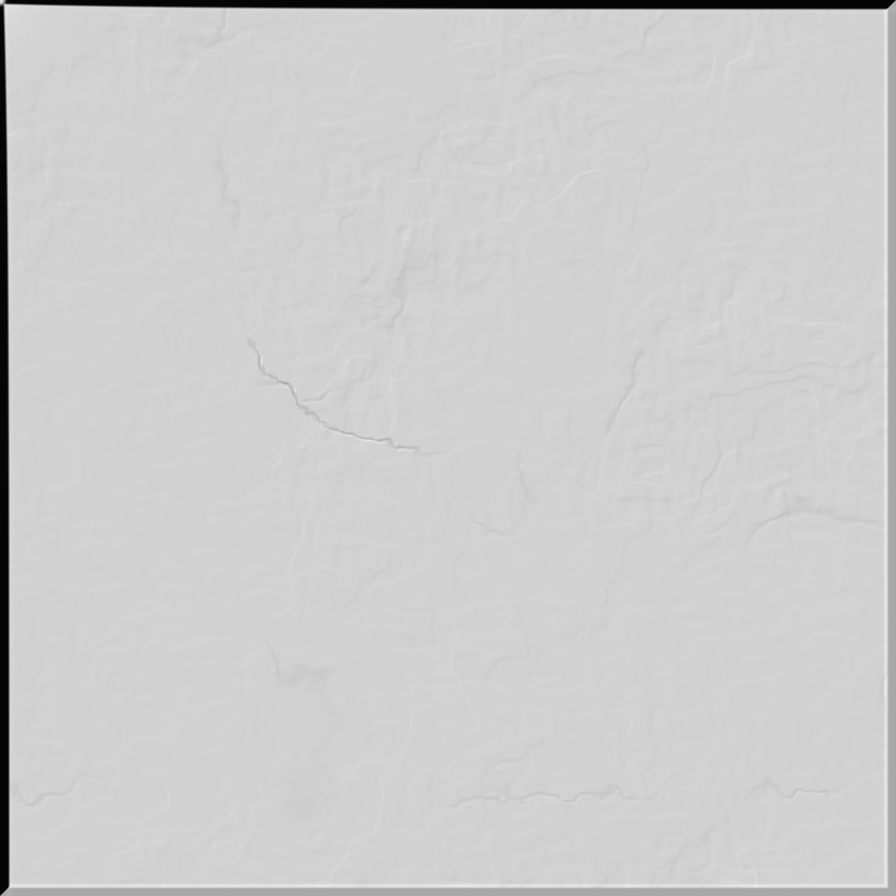
A WebGL 2 fragment shader for this texture map:

```glsl
#version 300 es
precision highp float;

uniform vec2 u_resolution;
out vec4 fragColor;

const float FACE_TONE = 0.82;
const float RIM_TONE = 0.66;
const float SHADOW_TONE = 0.02;
const float RIM_WIDTH = 0.0105;

float hash(vec2 cell) {
    vec3 q = fract(cell.xyx * vec3(0.1031, 0.1030, 0.0973));
    q += dot(q, q.yzx + 33.33);
    return fract((q.x + q.y) * q.z);
}

float noise(vec2 p) {
    vec2 cell = floor(p);
    vec2 f = fract(p);
    f = f * f * f * (f * (f * 6.0 - 15.0) + 10.0);
    float low = mix(hash(cell), hash(cell + vec2(1, 0)), f.x);
    float high = mix(hash(cell + vec2(0, 1)), hash(cell + vec2(1, 1)), f.x);
    return mix(low, high, f.y);
}

float fbm(vec2 p) {
    float sum = 0.0;
    float amplitude = 0.5;
    for (int i = 0; i < 4; i++) {
        sum += amplitude * noise(p);
        p = p * 2.03 + vec2(17.3, 9.1);
        amplitude *= 0.5;
    }
    return sum;
}

float terrace(float level, float softness) {
    return floor(level) + smoothstep(0.0, softness, fract(level));
}

float gauss(float x, float width) {
    return exp(-x * x / (width * width));
}

vec2 warp(vec2 p, float scale, float amount) {
    vec2 offset = vec2(fbm(p * scale + 3.7), fbm(p * scale + 41.2));
    return p + amount * (offset - 0.47);
}

// One long jagged crack that drops and then levels out
float mainCrack(vec2 p) {
    float fall = 0.12 * exp(-14.0 * (p.x - 0.28));
    float slope = 14.0 * fall;
    float dist = (p.y - 0.49 - fall) / sqrt(1.0 + slope * slope);
    float span = smoothstep(0.265, 0.29, p.x) * (1.0 - smoothstep(0.44, 0.51, p.x));
    return span * gauss(dist, 0.0026);
}

// Short hairlines along noise contours, kept to a few patches
float hairCracks(vec2 p) {
    float dist = (noise(p * 7.0 + 12.6) - 0.5) / 9.0;
    return gauss(dist, 0.0022) * smoothstep(0.62, 0.85, noise(p * 9.0 + 63.0));
}

float grooves(vec2 p) {
    vec2 jagged = warp(p, 28.0, 0.045);
    return mainCrack(jagged) + 0.4 * hairCracks(jagged);
}

// Flaked layers plus fine wrinkles in two directions
float plasterHeight(vec2 p) {
    vec2 w = warp(p, 14.0, 0.03);
    float flakes = 0.030 * terrace(5.0 * fbm(w * 8.0), 0.22);
    flakes += 0.018 * terrace(4.0 * fbm(w * vec2(13.0, 19.0) + 80.0), 0.25);
    float wrinkles = noise(w * vec2(105.0, 34.0)) * noise(p * 11.0 + 5.0);
    wrinkles += noise(w * vec2(32.0, 95.0) + 50.0) * noise(p * 11.0 + 27.0);
    return flakes + 0.036 * wrinkles;
}

// Emboss: height difference along the light direction
float plasterTone(vec2 p) {
    vec2 d = vec2(0.0013, -0.0013);
    float roughness = mix(0.3, 1.25, smoothstep(0.3, 0.75, fbm(p * 5.0 + 7.0)));
    float relief = plasterHeight(p - d) - plasterHeight(p + d);
    float cut = grooves(p - d) - grooves(p + d);
    return FACE_TONE + roughness * relief + 0.08 * cut - 0.06 * grooves(p);
}

// Grey bevel with a bright inner line at the right and bottom
float addLitRim(float tone, float dist) {
    float rim = 1.0 - smoothstep(RIM_WIDTH - 0.003, RIM_WIDTH, dist);
    return mix(tone, RIM_TONE, rim) + 0.08 * gauss(dist - RIM_WIDTH - 0.001, 0.002);
}

// Black bevel at the left and top, narrowing to their shared corner
float addShadowRim(float tone, vec2 p, float litDist) {
    vec2 inset = vec2(p.x, 1.0 - p.y);
    vec2 width = RIM_WIDTH - 0.006 * exp(-5.0 * inset.yx);
    float dist = min(inset.x - width.x, inset.y - width.y);
    float mitre = smoothstep(-0.001, 0.001, litDist - min(inset.x, inset.y));
    float corner = smoothstep(0.002, 0.009, length(inset));
    float shadow = (1.0 - smoothstep(-0.002, 0.0015, dist)) * mitre * corner;
    float glow = 0.07 * exp(-length(inset) * 35.0) + 0.025 * gauss(dist, 0.004);
    return mix(tone + glow, SHADOW_TONE, shadow);
}

void main() {
    vec2 p = gl_FragCoord.xy / u_resolution;
    float litDist = min(1.0 - p.x, p.y);
    float tone = addLitRim(plasterTone(p), litDist);
    tone = addShadowRim(tone, p, litDist);
    fragColor = vec4(vec3(clamp(tone, 0.0, 1.0)), 1.0);
}
```
